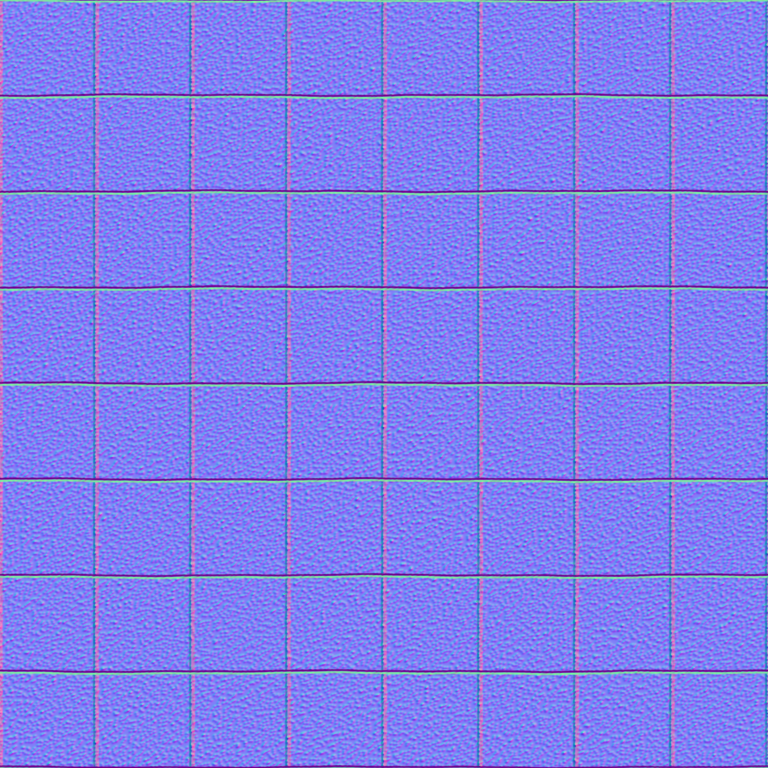
Write a Shadertoy shader that draws this texture map.

```glsl
// Tangent-space normal map of an 8 by 8 grid of grainy square tiles with beveled seams.

const float TAU = 6.2831853;
const float TILES = 8.0;            // tiles across and down
const float GRAINS_PER_TILE = 25.0;
const float GRAIN_TILT = 0.155;
const vec2 STREAK_NORMAL = vec2(-0.47, 0.88);  // direction across the streaks

const vec3 FLAT   = vec3(0.50, 0.50, 0.97);
const vec3 PINK   = vec3(0.78, 0.47, 0.80);  // left bevel
const vec3 TEAL   = vec3(0.20, 0.50, 0.77);  // right bevel
const vec3 PURPLE = vec3(0.43, 0.02, 0.55);  // bottom bevel
const vec3 GREEN  = vec3(0.49, 0.89, 0.64);  // top bevel

vec2 hash22(vec2 p) {
    vec2 q = vec2(dot(p, vec2(127.1, 311.7)), dot(p, vec2(269.5, 183.3)));
    return fract(sin(q) * 43758.545);
}

// Analytic slope of a wrapping cellular field of bumps, narrowed along one axis.
vec2 cellularSlope(vec2 p, float period, float sharpness, vec2 axis, float squeeze) {
    vec2 cell = floor(p);
    vec2 slope = vec2(0.0);
    for (int j = -1; j <= 1; j++) {
        for (int i = -1; i <= 1; i++) {
            vec2 neighbor = cell + vec2(i, j);
            vec2 toPoint = p - neighbor - hash22(mod(neighbor, period));
            vec2 pull = sharpness * (toPoint + squeeze * axis * dot(toPoint, axis));
            slope += 2.0 * pull * exp(-dot(toPoint, pull));
        }
    }
    return slope;
}

// Layered sines that bend one seam; u runs from 0 to 1 along it.
float seamWobble(float u, float seam) {
    vec2 phase = TAU * hash22(vec2(mod(seam, TILES), 7.0));
    return 0.50 * sin(TAU * 2.0 * u + phase.x)
         + 0.35 * sin(TAU * 5.0 * u + phase.y)
         + 0.15 * sin(TAU * 13.0 * u + phase.x + phase.y);
}

// Signed distance, in tiles, to the nearest bent seam.
float seamDistance(float across, float along, float bend) {
    float seam = floor(across + 0.5);
    return across - seam - bend * seamWobble(along, seam);
}

// Soft strip covering distances from zero to width.
float strip(float d, float width, float blur) {
    return smoothstep(-blur, blur, d) * (1.0 - smoothstep(width - blur, width + blur, d));
}

// Lays a bevel color over the surface, keeping part of the grain.
vec3 bevel(vec3 base, vec3 tint, vec3 grain, float keep, float mask) {
    return mix(base, tint + keep * grain, mask);
}

void mainImage(out vec4 fragColor, in vec2 fragCoord) {
    vec2 uv = fragCoord / iResolution.xy;
    vec2 p = uv * TILES;
    vec2 blur = max(0.6 * TILES / iResolution.xy, vec2(0.010));

    // Grainy face
    vec2 slope = cellularSlope(p * GRAINS_PER_TILE, TILES * GRAINS_PER_TILE,
                               4.2, STREAK_NORMAL, 0.8);
    vec2 tilt = GRAIN_TILT * slope;
    vec3 color = 0.5 + (FLAT - vec3(0.0, 0.0, 0.5)) * normalize(vec3(tilt, 1.0));
    vec3 grain = color - FLAT;

    // Vertical seams: nearly straight, with rough bevels
    float dx = seamDistance(p.x, uv.y, 0.002) + 0.005 + 0.010 * tilt.y;
    color = bevel(color, TEAL, grain, 0.8, strip(-dx, 0.025, blur.x));
    color = bevel(color, PINK, grain, 0.9, strip(dx, 0.034, blur.x));

    // Horizontal seams: thin, crisp and slightly bent
    float dy = seamDistance(p.y, uv.x, 0.011) + 0.004 * tilt.x;
    color = bevel(color, GREEN, grain, 0.4, strip(-dy, 0.023, blur.y));
    color = bevel(color, PURPLE, grain, 0.2, strip(dy, 0.019, blur.y));

    fragColor = vec4(clamp(color, 0.0, 1.0), 1.0);
}
```
